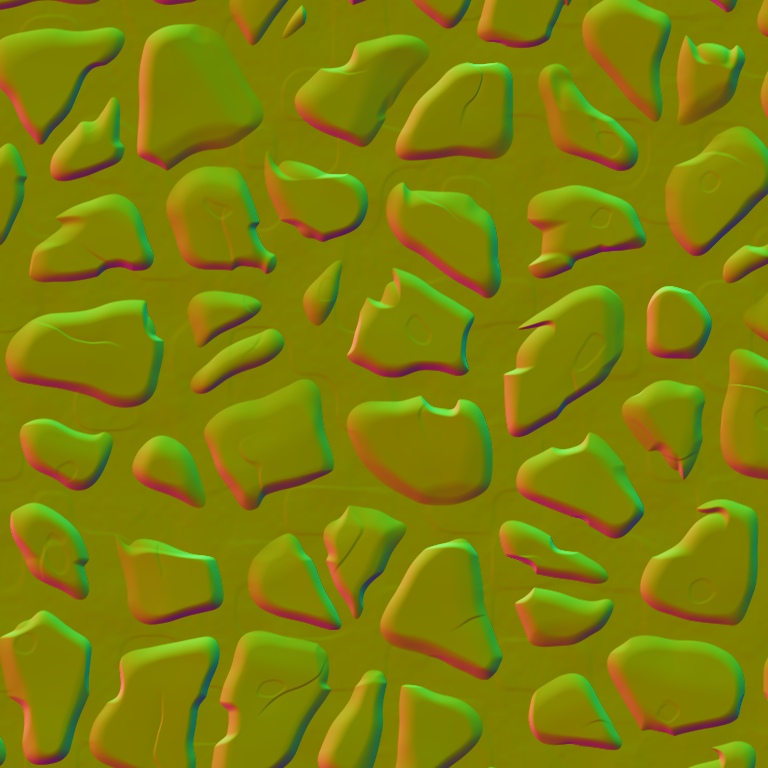
A WebGL 2 fragment shader for this texture map:

```glsl
#version 300 es
precision highp float;
// Normal map of irregular flagstones set in a flat bed, with bevelled rims, facets, cracks and pits.

#define CELLS 6.2          // stones across the canvas
#define JITTER 0.82        // scatter of the stone centres
#define SIZE_SPREAD 0.24   // variation of stone size
#define GAP_MIN 0.055      // narrowest half gap, in cells
#define GAP_SPREAD 0.085
#define RIM_WIDTH 0.10
#define RIM_HEIGHT 0.062
#define RIM_SKEW 0.30      // rims are broader toward the upper left
#define ROUNDING 0.17      // softness of the stone corners
#define SPLIT_SHARE 0.17   // share of stones broken into two slabs
#define CRACK_DEPTH 0.007
#define SAMPLE_STEP 0.0075 // spacing of the slope samples, in cells

uniform vec2 u_resolution;
out vec4 fragColor;

float hash(vec2 p) {
    vec3 q = fract(p.xyx * vec3(0.1031, 0.1030, 0.0973));
    q += dot(q, q.yzx + 33.33);
    return fract((q.x + q.y) * q.z);
}

vec2 hash2(vec2 p) {
    return vec2(hash(p + 11.7), hash(p + 47.3));
}

float noise(vec2 p) {
    vec2 i = floor(p), f = fract(p);
    f = f * f * f * (f * (f * 6.0 - 15.0) + 10.0);
    vec2 e = vec2(0.0, 1.0);
    return mix(mix(hash(i), hash(i + e.yx), f.x),
               mix(hash(i + e), hash(i + e.yy), f.x), f.y);
}

vec2 warp(vec2 p) {
    return vec2(noise(p + 3.1), noise(p + 71.9)) - 0.5;
}

float smoothMin(float a, float b, float k) {
    float h = max(k - abs(a - b), 0.0) / k;
    return min(a, b) - 0.25 * h * h * k;
}

vec2 centre(vec2 cell) {
    return cell + 0.5 + JITTER * (hash2(cell) - 0.5);
}

// Squared distance less a weight: its cells have straight sides and mixed sizes.
float power(vec2 p, vec2 cell) {
    vec2 d = p - centre(cell);
    return dot(d, d) - SIZE_SPREAD * hash(cell + 5.5);
}

float skewed(float d, vec2 outward) {
    return d * (1.0 - RIM_SKEW * dot(outward, vec2(-0.707, 0.707)));
}

// Shallow ledges and dents on top of one stone.
float wear(vec2 p, vec2 q, vec2 cell) {
    float angle = 6.2832 * hash(cell + 21.0);
    vec2 across = vec2(cos(angle), sin(angle));
    vec2 along = vec2(-across.y, across.x);
    float line = dot(q, across) + 0.28 * (noise(p * 3.5) - 0.5) - 0.1;
    float ledge = smoothstep(-0.012, 0.014, line) * exp(-9.0 * max(line, 0.0));
    ledge *= smoothstep(-0.15, 0.1, dot(q, along)) * step(0.4, hash(cell + 29.0));
    vec2 pitCentre = 0.4 * (hash2(cell + 37.0) - 0.5);
    float radius = length(q - pitCentre) + 0.06 * (noise(p * 9.0) - 0.5);
    float pit = smoothstep(0.105, 0.07, radius) * step(0.55, hash(cell + 41.0));
    return -CRACK_DEPTH * ledge - 0.003 * pit;
}

float height(vec2 g) {
    vec2 p = g + 0.34 * warp(g * 0.8) + 0.07 * warp(g * 3.2);
    vec2 base = floor(p), own = base;

    // Find the stone that owns this place
    float nearest = 1e5;
    for (int k = 0; k < 25; k++) {
        vec2 cell = base + vec2(k % 5 - 2, k / 5 - 2);
        float w = power(p, cell);
        if (w < nearest) { nearest = w; own = cell; }
    }
    vec2 q = p - centre(own);
    float gap = GAP_MIN + GAP_SPREAD * hash(own + 9.0);

    // Rounded outline and tilted facets from the sides of the cell
    float edge = 1.0, facet = 0.0;
    for (int k = 0; k < 25; k++) {
        vec2 cell = base + vec2(k % 5 - 2, k / 5 - 2);
        if (cell == own) continue;
        vec2 toward = centre(cell) - centre(own);
        float span = length(toward);
        float d = 0.5 * (power(p, cell) - nearest) / span - gap;
        d = skewed(d, toward / span);
        edge = smoothMin(edge, d, ROUNDING);
        vec2 rnd = hash2(own * 3.0 + cell * 7.0);
        facet = smoothMin(facet, (0.1 + 0.24 * rnd.x) * d - 0.045 * rnd.y * rnd.y, 0.008);
    }
    if (hash(own + 13.0) < SPLIT_SHARE) {
        float angle = 6.2832 * hash(own + 17.0);
        vec2 across = vec2(cos(angle), sin(angle));
        float side = dot(q, across);
        edge = smoothMin(edge, skewed(abs(side) - 0.06, -sign(side) * across), 0.1);
    }
    edge -= 0.07 * smoothstep(0.7, 0.86, noise(p * 2.6 + 7.0));

    // Join the stone top to the bed
    float t = 1.0 - clamp(edge / RIM_WIDTH, 0.0, 1.0);
    float rise = 1.0 - t * t;
    float top = RIM_HEIGHT + facet + dot(q, hash2(own + 53.0) - 0.5) * 0.06
              + 0.014 * noise(p * 1.8) + wear(p, q, own);
    float bed = 0.008 * noise(g * 3.0) + 0.0012 * noise(g * 15.0)
              + 0.0025 * smoothstep(0.5, 0.6, noise(g * 2.4 + 19.0));
    return mix(bed, top, rise);
}

void main() {
    vec2 g = gl_FragCoord.xy / u_resolution * CELLS + 20.0;
    vec2 e = vec2(SAMPLE_STEP, 0.0);
    vec2 slope = vec2(height(g + e) - height(g - e),
                      height(g + e.yx) - height(g - e.yx)) / (2.0 * SAMPLE_STEP);
    vec3 normal = normalize(vec3(-slope, 1.0));

    // Red faces left, green faces up, blue marks steepness
    vec3 color = vec3(0.5 - 0.5 * normal.x, 0.5 + 0.5 * normal.y, 0.75 * (1.0 - normal.z));
    fragColor = vec4(color, 1.0);
}
```
